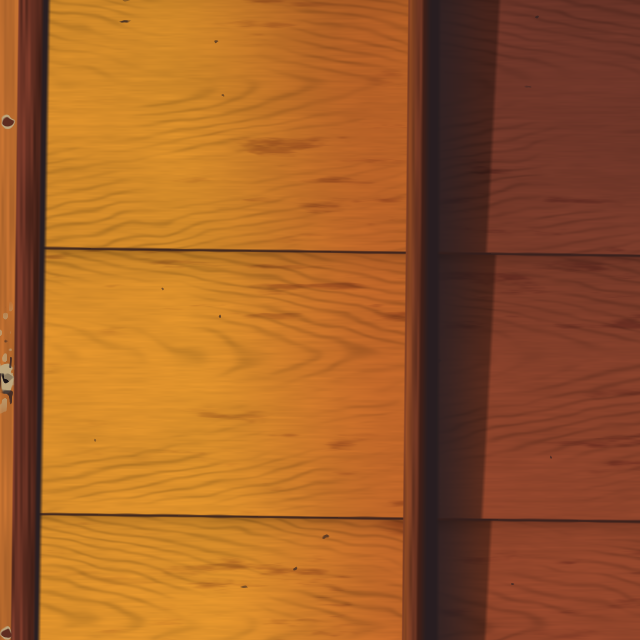
A WebGL 1 fragment shader for this texture:

```glsl
precision highp float;
uniform vec2 u_resolution;

const vec3 GOLD = vec3(0.82, 0.535, 0.16);
const vec3 AMBER = vec3(0.71, 0.375, 0.15);
const vec3 RUSSET = vec3(0.55, 0.26, 0.16);
const vec3 UMBER = vec3(0.42, 0.205, 0.155);
const vec3 POST = vec3(0.37, 0.175, 0.125);
const vec3 SHADE = vec3(0.17, 0.125, 0.135);
const vec3 METAL = vec3(0.74, 0.65, 0.49);

float hash(vec2 p) {
  return fract(sin(dot(p, vec2(127.1, 311.7))) * 4375.85);
}
float noise(vec2 p) {
  vec2 i = floor(p), f = fract(p);
  f = f * f * (3.0 - 2.0 * f);
  return mix(mix(hash(i), hash(i + vec2(1.0, 0.0)), f.x),
             mix(hash(i + vec2(0.0, 1.0)), hash(i + 1.0), f.x), f.y);
}
float fbm(vec2 p) {
  float sum = 0.0, gain = 0.5;
  for (int i = 0; i < 4; i++) {
    sum += gain * noise(p);
    p = p * 2.03 + 17.3;
    gain *= 0.5;
  }
  return sum;
}
// Step from 0 to 1 across a leaning, nearly vertical edge
float rightOf(vec2 p, float bottomX, float topX, float blur) {
  return smoothstep(-blur, blur, p.x - mix(bottomX, topX, p.y));
}
// Nested arches that flatten into streaks away from the heart line
float archGrain(vec2 p, float heart, float seed) {
  vec2 q = p + 0.035 * (vec2(fbm(p * vec2(7.0, 13.0) + seed),
                             fbm(p * vec2(5.0, 16.0) + seed + 40.0)) - 0.5);
  float d = q.y - heart;
  float ring = q.x * 11.0 + 62.0 * sqrt(d * d + 0.0007);
  float line = 0.5 + 0.5 * sin(6.2832 * ring + 3.0 * noise(q * 18.0 + seed));
  return pow(line, 3.0) * smoothstep(0.3, 0.65, fbm(p * vec2(5.0, 15.0) + seed + 9.0));
}
// Stretched stains, gathered in patches
float stains(vec2 p, float seed) {
  float streak = smoothstep(0.55, 0.8, fbm(p * vec2(11.0, 65.0) + seed));
  return streak * smoothstep(0.4, 0.65, noise(p * vec2(4.0, 9.0) + seed));
}
float flecks(vec2 p) {
  float mask = 0.0;
  for (int i = 0; i < 16; i++) {
    float k = float(i);
    vec2 centre = vec2(mix(0.1, 0.98, hash(vec2(k, 3.0))), hash(vec2(k, 8.0)));
    vec2 size = vec2(mix(0.003, 0.010, pow(hash(vec2(k, 5.0)), 3.0)), 0.0032);
    vec2 d = p - centre + 0.004 * (noise(p * 190.0) - 0.5);
    float spot = 1.0 - smoothstep(0.3, 1.0, length(d / size));
    mask = max(mask, spot * mix(0.35, 0.85, hash(vec2(k, 13.0))));
  }
  return mask;
}
vec3 boardWood(vec3 base, vec2 p, float heart, float seed) {
  float fibre = 0.6 * noise(p * vec2(14.0, 230.0) + seed) + 0.4 * noise(p * vec2(45.0, 420.0) + seed);
  float cloud = fbm(p * vec2(5.0, 12.0) + seed);
  base *= 0.93 - 0.13 * archGrain(p, heart, seed) + 0.10 * fibre + 0.12 * cloud;
  return mix(base, base * vec3(0.70, 0.58, 0.65), 0.65 * stains(p, seed));
}
// Worn metal plates with dark holes, evenly spaced along the jamb
vec3 addPlates(vec3 col, vec2 p) {
  vec2 ragged = p + 0.008 * (vec2(noise(p * 110.0), noise(p * 110.0 + 31.0)) - 0.5);
  for (int i = 0; i < 3; i++) {
    vec2 d = ragged - vec2(0.010, 0.010 + 0.4 * float(i));
    float worn = i == 1 ? 1.0 : 0.0;
    float plate = length(vec2(d.x, max(abs(d.y) - 0.012 * worn, 0.0)));
    col = mix(col, METAL, 1.0 - smoothstep(0.009, 0.012, plate));
    float hole = 1.0 - smoothstep(0.005, 0.0075, length(d * vec2(0.7, 1.0)));
    col = mix(col, mix(POST, SHADE * 0.6, worn), hole);
  }
  float area = smoothstep(0.33, 0.38, p.y) * (1.0 - smoothstep(0.49, 0.54, p.y));
  float chips = noise(p * vec2(120.0, 75.0));
  col = mix(col, METAL, 0.7 * area * smoothstep(0.70, 0.80, chips));
  return mix(col, SHADE, 0.8 * area * (1.0 - smoothstep(0.10, 0.20, chips)));
}
void main() {
  vec2 p = gl_FragCoord.xy / u_resolution;
  // Lapped boards in two bays
  float row = (p.y + 0.0125 * p.x - 0.6135) / 0.4155;
  float board = floor(row), rise = fract(row), rightBay = step(0.665, p.x);
  float seed = 23.0 * hash(vec2(board, 4.0)) + 11.0 * rightBay;
  vec3 warm = mix(GOLD, AMBER, smoothstep(0.27, 0.63, p.x + 0.08 * (p.y - 0.5)));
  warm *= 1.02 - 0.07 * p.y * p.y;
  vec3 dim = mix(RUSSET, UMBER, smoothstep(0.05, 0.95, p.y + 0.3 * (p.x - 0.85)));
  vec3 col = boardWood(mix(warm, dim, rightBay), p, 0.865 + 0.42 * board, seed);
  col = mix(col, SHADE, flecks(p));
  // Post shadow, stepping at each lap
  float shadowX = 0.760 + 0.022 * rise + 0.007 * board;
  float shadow = rightBay * (1.0 - smoothstep(-0.004, 0.004, p.x - shadowX));
  col = mix(col, mix(SHADE, col * 0.62, smoothstep(0.67, 0.78, p.x)), 0.92 * shadow);
  // Lap seams with soft shade beneath
  float below = (1.0 - rise) * 0.4155, above = rise * 0.4155;
  float seamWidth = 0.0032 + 0.0018 * noise(vec2(p.x * 35.0, board));
  float seam = 1.0 - smoothstep(0.0008, seamWidth, min(below, above + 0.001));
  col *= 1.0 - 0.22 * exp(-below * 75.0);
  col = mix(col, SHADE * vec3(1.2, 0.95, 0.8), 0.85 * seam);
  // Middle post: rim, lit face, dark side
  float streaks = noise(p.yx * vec2(9.0, 240.0)) - 0.5;
  float faceIn = rightOf(p, 0.628, 0.638, 0.0015);
  vec3 face = mix(vec3(0.60, 0.31, 0.14), vec3(0.41, 0.20, 0.13), rightOf(p, 0.637, 0.647, 0.010));
  face *= 1.0 + 0.28 * streaks;
  face = mix(face, POST * 1.15, 0.45 * (1.0 - rightOf(p, 0.631, 0.641, 0.0015)));
  vec3 side = mix(POST * 0.68, SHADE * 0.92, rightOf(p, 0.660, 0.668, 0.008));
  face = mix(face, side, rightOf(p, 0.651, 0.661, 0.003));
  col = mix(col, face, faceIn * (1.0 - rightOf(p, 0.684, 0.687, 0.004)));
  // Left post, its shadow and the pale jamb
  vec3 post = POST * (1.0 + 0.5 * streaks) * mix(1.12, 0.78, rightOf(p, 0.040, 0.054, 0.012));
  post = mix(post, SHADE * 0.95, rightOf(p, 0.053, 0.067, 0.003));
  col = mix(post, col, rightOf(p, 0.061, 0.077, 0.004));
  vec3 jamb = addPlates(vec3(0.73, 0.42, 0.18) * (1.0 + 0.2 * streaks), p);
  gl_FragColor = vec4(mix(jamb, col, rightOf(p, 0.017, 0.029, 0.0018)), 1.0);
}
```
